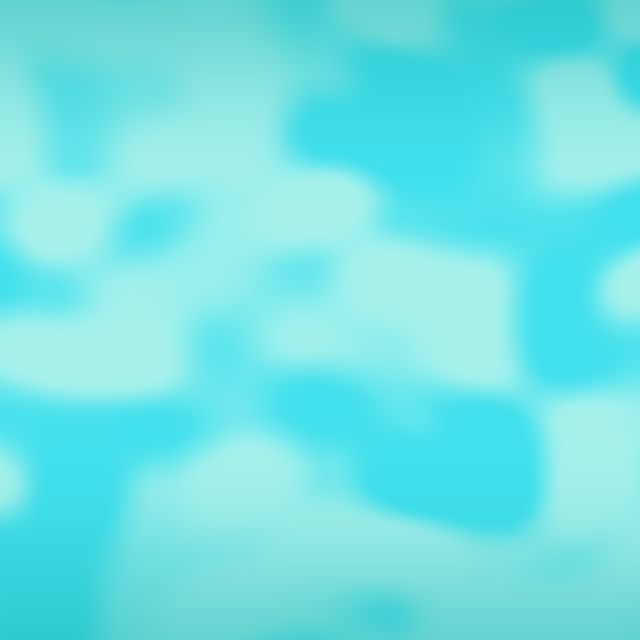
A three.js fragment shader for this texture:

```glsl
varying vec2 vUv;

float hash(vec2 p) {
  return fract(sin(dot(p, vec2(127.1, 311.7))) * 43758.5453);
}

float valueNoise(vec2 p) {
  vec2 cell = floor(p);
  vec2 f = fract(p);
  f = f * f * (3.0 - 2.0 * f);
  float low = mix(hash(cell), hash(cell + vec2(1.0, 0.0)), f.x);
  float high = mix(hash(cell + vec2(0.0, 1.0)), hash(cell + vec2(1.0, 1.0)), f.x);
  return mix(low, high, f.y);
}

void main() {
  vec3 cyan = vec3(0.26, 0.88, 0.93);
  vec3 paleAqua = vec3(0.65, 0.945, 0.925);
  vec3 deepTeal = vec3(0.09, 0.69, 0.69);

  // Soft, slightly wide clouds with a gentle bend
  vec2 p = vUv * vec2(7.5, 9.5) + vec2(3.3, 5.7);
  p += 0.18 * sin(p.yx * 1.3 + vec2(0.4, 1.9));
  float cloud = smoothstep(0.25, 0.78, valueNoise(p));
  vec3 color = mix(cyan, paleAqua, cloud);

  // Teal shade along the top and bottom
  float edgeDistance = min(vUv.y, 1.0 - vUv.y);
  float shade = 0.52 * pow(1.0 - smoothstep(-0.08, 0.34, edgeDistance), 1.3);
  color = mix(color, deepTeal, shade);

  gl_FragColor = vec4(color, 1.0);
}
```
